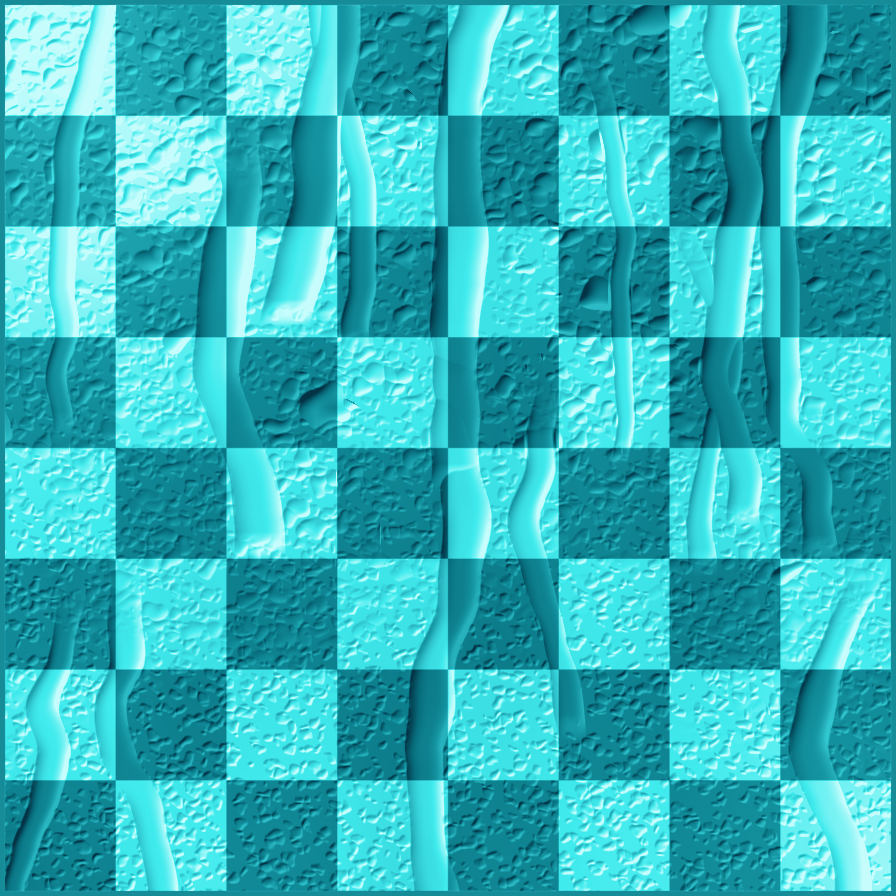
Reproduce this pattern procedurally as a Shadertoy shader.

```glsl
// Cyan and teal checkerboard seen through wet glass with droplets and running water.

const float CELLS = 8.0;
const float FRAME = 0.0055;
const float PI = 3.14159;
const int TRACKS = 14;
const vec3 FRAME_COLOR = vec3(0.09, 0.55, 0.60);
const vec3 RAMP[6] = vec3[6](
    vec3(0.01, 0.20, 0.27), vec3(0.03, 0.43, 0.49), vec3(0.08, 0.58, 0.63),
    vec3(0.18, 0.75, 0.79), vec3(0.25, 0.92, 0.93), vec3(0.78, 0.99, 0.99));

vec3 hash3(vec2 p) {
    vec3 q = fract(p.xyx * vec3(0.1031, 0.1030, 0.0973));
    q += dot(q, q.yxz + 33.33);
    return fract((q.xxy + q.yzz) * q.zyx);
}

float noise(vec2 p) {
    vec2 i = floor(p), f = fract(p);
    f = f * f * (3.0 - 2.0 * f);
    float low = mix(hash3(i).x, hash3(i + vec2(1, 0)).x, f.x);
    float high = mix(hash3(i + vec2(0, 1)).x, hash3(i + vec2(1, 1)).x, f.x);
    return mix(low, high, f.y);
}

// Height of one layer of irregular beads, in canvas units
float beads(vec2 p, float scale, float density, float seed) {
    vec2 q = p * scale;
    q += 0.7 * (vec2(noise(q * 1.3 + seed), noise(q * 1.3 + seed + 57.0)) - 0.5);
    vec2 cell = floor(q);
    float height = 0.0;
    for (int y = -1; y <= 1; y++)
    for (int x = -1; x <= 1; x++) {
        vec2 id = cell + vec2(x, y);
        vec3 rnd = hash3(id + seed);
        float radius = mix(0.28, 0.66, fract(rnd.z * 17.0));
        vec2 d = (q - id - rnd.xy) / radius;
        d.y += 0.35 * d.x * (rnd.x - 0.7);
        float dome = max(0.0, 1.0 - dot(d, d * vec2(0.9, 1.3)));
        height = max(height, dome * radius * step(rnd.z, density));
    }
    return height / scale;
}

// Running water: x is ridge height, y is the area it wipes clear
vec2 rivulets(vec2 p) {
    vec2 water = vec2(0.0);
    for (int i = 0; i < TRACKS; i++) {
        float k = float(i);
        vec3 rnd = hash3(vec2(k * 7.0 + 3.0, 41.0));
        vec3 shape = hash3(vec2(k * 5.0 + 11.0, 83.0));
        float top = mix(0.35, 1.25, rnd.y);
        float bottom = top - mix(0.35, 0.75, rnd.z);
        float center = (k + 0.2 + 0.6 * rnd.x) / float(TRACKS)
            + 0.13 * (shape.y - 0.5) * (p.y - 0.5)
            + 0.07 * (noise(vec2(p.y * 5.0, k * 9.0)) - 0.5)
            + 0.018 * (noise(vec2(p.y * 19.0, k * 13.0)) - 0.5);
        float width = mix(0.011, 0.027, shape.x);
        width *= 0.8 + 0.4 * noise(vec2(p.y * 14.0, k * 3.0));
        float d = abs(p.x - center) / width;
        float span = smoothstep(bottom, bottom + 0.03, p.y)
            * (1.0 - smoothstep(top - 0.12, top, p.y));
        float ridge = width * span * max(0.0, 1.0 - d * d * d);
        float clear = span * (1.0 - smoothstep(0.85, 1.15, d));
        water = max(water, vec2(ridge, clear));
    }
    return water;
}

float waterHeight(vec2 p) {
    vec2 water = rivulets(p);
    float patches = noise(p * 6.0 + 20.0);
    float coarse = smoothstep(0.15, 0.75, p.y + 0.4 * (patches - 0.5));
    float drops = beads(p, 92.0, 0.75, 5.0) * mix(1.0, 0.55, coarse);
    drops = max(drops, beads(p, 52.0, 0.25 + 0.4 * patches, 131.0) * coarse);
    drops = max(drops, beads(p, 24.0, 0.08 * coarse + 0.01, 277.0));
    return water.x + drops * (1.0 - water.y);
}

// Slope of the water along the light direction
float relief(vec2 p) {
    vec2 offset = 0.0014 * vec2(0.6, -0.8);
    return (waterHeight(p - offset) - waterHeight(p + offset)) / 0.0028;
}

// Smooth checker: 0 in dark cells, 1 in light cells
float checker(vec2 grid, float blur) {
    vec2 wave = clamp(sin(PI * grid) / (PI * blur), -1.0, 1.0);
    return 0.5 - 0.5 * wave.x * wave.y;
}

vec3 toneColor(float tone) {
    float t = clamp(tone, 0.0, 1.0) * 5.0;
    vec3 color = RAMP[0];
    for (int i = 1; i < 6; i++)
        color = mix(color, RAMP[i], clamp(t - float(i - 1), 0.0, 1.0));
    return color;
}

void mainImage(out vec4 fragColor, in vec2 fragCoord) {
    vec2 uv = fragCoord / iResolution.xy;
    float pixel = 1.0 / min(iResolution.x, iResolution.y);
    vec2 grid = (uv - FRAME) / (1.0 - 2.0 * FRAME) * CELLS;

    // Cell tone, brightened towards two opposite corners
    float light = checker(grid, 0.7 * CELLS * pixel);
    float glow = 0.20 * (1.0 - smoothstep(0.05, 0.65, distance(uv, vec2(0, 1))))
        + 0.13 * (1.0 - smoothstep(0.0, 0.45, distance(uv, vec2(1, 0))));
    float haze = 0.08 * (noise(uv * vec2(9.0, 4.0)) - 0.5);
    float tone = mix(0.31, 0.78, light) + glow + haze;

    // Water shading
    float slope = relief(uv);
    tone += 0.16 * clamp(slope, -2.2, 1.6);

    // Thin frame
    vec2 edge = min(uv, 1.0 - uv);
    float inside = smoothstep(-0.7 * pixel, 0.7 * pixel, min(edge.x, edge.y) - FRAME);
    fragColor = vec4(mix(FRAME_COLOR, toneColor(tone), inside), 1.0);
}
```
